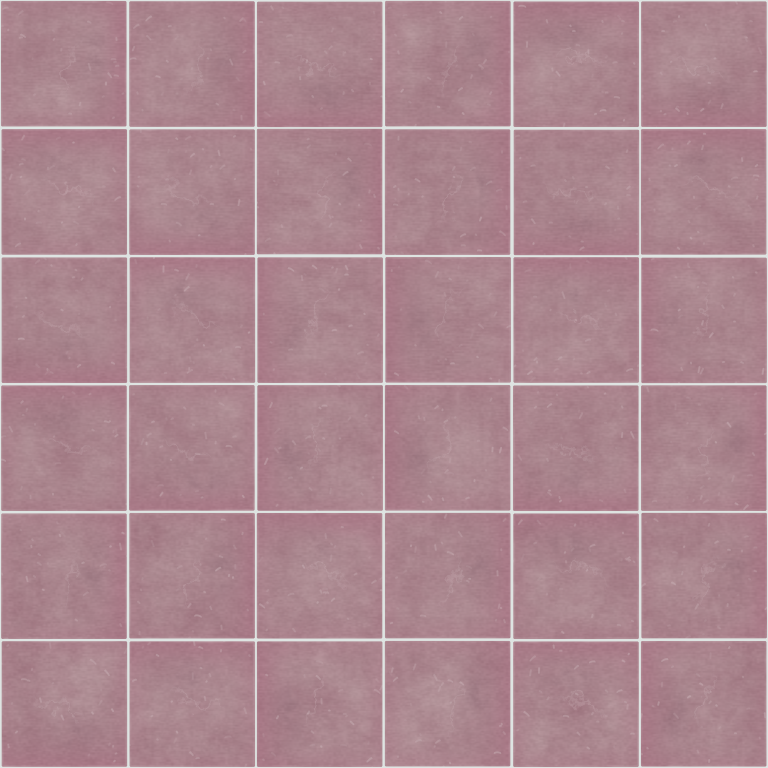
Reproduce this texture procedurally as a Shadertoy shader.

```glsl
const float TILES = 6.0;          // repeats across and down
const float GROUT = 0.0095;       // half width of the joint, in tile units
const float GROUT_JITTER = 0.0035;
const float CORNER = 0.012;
const int FLECKS = 26;            // pale scratches per tile
const float CLOUD_SCALE = 3.2;
const float GRAIN_SCALE = 52.0;
const vec3 GROUT_COLOR = vec3(0.87, 0.895, 0.885);
const vec3 GLAZE_DARK = vec3(0.615, 0.445, 0.490);
const vec3 GLAZE_LIGHT = vec3(0.715, 0.600, 0.618);
const vec3 ROSE = vec3(0.655, 0.445, 0.510);
const vec3 SMUDGE = vec3(0.565, 0.425, 0.465);
const vec3 CHALK = vec3(0.790, 0.700, 0.720);

float hash(vec2 p) {
    return fract(sin(dot(p, vec2(127.1, 311.7))) * 43758.5453);
}

float noise(vec2 p) {
    vec2 i = floor(p), f = fract(p);
    f = f * f * (3.0 - 2.0 * f);
    return mix(mix(hash(i), hash(i + vec2(1, 0)), f.x),
               mix(hash(i + vec2(0, 1)), hash(i + vec2(1, 1)), f.x), f.y);
}

float fbm(vec2 p) {
    float sum = 0.0, gain = 0.5;
    for (int i = 0; i < 5; i++) {
        sum += gain * noise(p);
        p = mat2(1.6, 1.2, -1.2, 1.6) * p + 7.3;
        gain *= 0.5;
    }
    return sum / 0.97;
}

float roundedBox(vec2 p, vec2 halfSize, float r) {
    vec2 q = abs(p) - halfSize + r;
    return length(max(q, 0.0)) + min(max(q.x, q.y), 0.0) - r;
}

float segment(vec2 p, vec2 dir, float halfLength) {
    return length(p - dir * clamp(dot(p, dir), -halfLength, halfLength));
}

// Turns a centred point by a random number of quarter turns
vec2 quarterTurn(vec2 p, float r) {
    if (r > 0.5) p = -p;
    return fract(r * 2.0) > 0.5 ? vec2(-p.y, p.x) : p;
}

// Short, faint chalky scratches strewn over one tile
float scratches(vec2 p, vec2 seed, float px) {
    float sum = 0.0;
    for (int i = 0; i < FLECKS; i++) {
        vec2 k = seed + float(i) * vec2(1.7, 3.1);
        vec2 center = vec2(hash(k), hash(k + 11.3)) - 0.5;
        float angle = 6.2832 * hash(k + 23.9);
        float len = mix(0.002, 0.024, pow(hash(k + 37.1), 2.0));
        vec2 q = p - center;
        q.y += 9.0 * q.x * q.x;
        float d = segment(q, vec2(cos(angle), sin(angle)), len);
        float strength = mix(0.2, 0.75, hash(k + 41.7));
        sum = max(sum, strength * (1.0 - smoothstep(0.002, 0.005 + px, d)));
    }
    return sum;
}

vec3 glaze(vec2 p, vec2 id, float px) {
    vec2 seed = id * 91.0 + 5.0;
    vec2 q = quarterTurn(p, hash(id + 0.37));
    float cloud = fbm(p * CLOUD_SCALE + seed);
    float mottle = fbm(p * 11.0 + seed + 40.0);
    vec3 color = mix(GLAZE_DARK, GLAZE_LIGHT,
                     clamp(0.54 + 0.75 * (cloud - 0.5) + 0.45 * (mottle - 0.5), 0.0, 1.0));

    // Rosy rim, strongest along one side
    float rim = smoothstep(0.30, 0.52, max(abs(p.x), abs(p.y)) + 0.16 * (cloud - 0.5));
    float side = smoothstep(0.12, 0.52, q.x + 0.25 * (mottle - 0.5));
    color = mix(color, ROSE, 0.30 * rim + 0.42 * side);

    // Dark smudge and a pale wandering vein beside it
    vec2 s = (q - vec2(0.24, 0.06)) / vec2(0.12, 0.20);
    color = mix(color, SMUDGE, 0.48 * exp(-dot(s, s)) * smoothstep(0.25, 0.7, mottle));
    float vein = abs(q.x - 0.04 - 0.3 * q.y - 0.30 * (mottle - 0.5));
    float veinFade = smoothstep(0.28, 0.05, abs(q.y + 0.04));
    color = mix(color, CHALK, 0.24 * veinFade * (1.0 - smoothstep(0.002, 0.014 + px, vein)));

    // Fine grain and scratches
    float grain = noise(p * GRAIN_SCALE + seed) + noise(p * GRAIN_SCALE * vec2(0.5, 1.6) + seed);
    color += 0.026 * (grain - 1.0);
    return mix(color, CHALK, 0.65 * scratches(p, seed, px));
}

void mainImage(out vec4 fragColor, in vec2 fragCoord) {
    vec2 uv = fragCoord / iResolution.xy * TILES;
    vec2 id = floor(uv);
    vec2 p = fract(uv) - 0.5;
    float px = TILES / min(iResolution.x, iResolution.y);

    // Slightly uneven tile size and position
    vec2 shift = (vec2(hash(id + 3.1), hash(id + 8.7)) - 0.5) * GROUT_JITTER * 2.0;
    float edge = roundedBox(p - shift, vec2(0.5 - GROUT), CORNER);

    vec3 color = glaze(p, id, px);
    float wornEdge = smoothstep(-0.022, 0.0, edge) * noise(p * 9.0 + id * 13.0);
    color = mix(color, CHALK, 0.45 * wornEdge);
    color = mix(color, GROUT_COLOR, smoothstep(-0.6 * px, 0.6 * px, edge));
    fragColor = vec4(color, 1.0);
}
```
